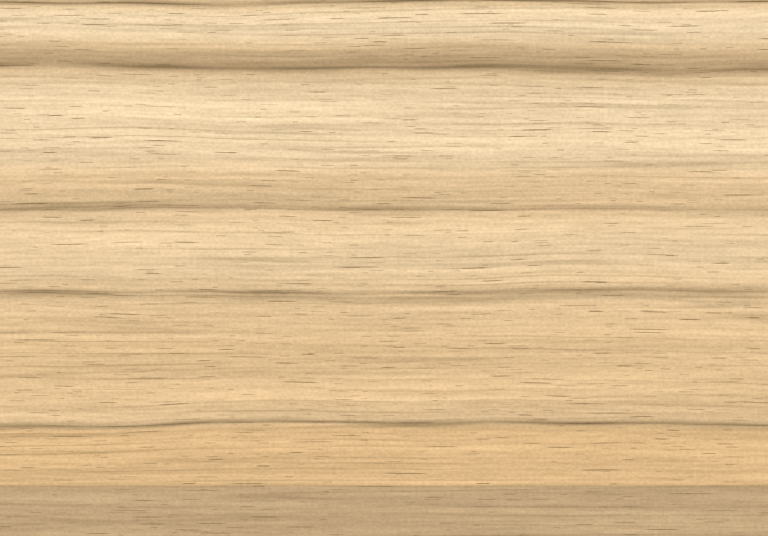
This texture is drawn by a Shadertoy shader. Its source:

```glsl
// Pale straight-grained wood veneer, its fibres running left to right.
// Broad colour bands are laid from top to bottom, then crossed by dark veins,
// stretched gradient-noise streaks, short scattered pores and a fine grain.

const vec3 HONEY  = vec3(0.910, 0.785, 0.608);
const vec3 CREAM  = vec3(0.950, 0.845, 0.685);
const vec3 AMBER  = vec3(0.885, 0.735, 0.535);
const vec3 TAUPE  = vec3(0.770, 0.655, 0.500);
const vec3 UMBER  = vec3(0.450, 0.365, 0.245);
const vec3 SHADE  = vec3(1.00, 1.04, 1.20);   // darkening is stronger in blue

// Two random values from 0 to 1 for an integer cell
vec2 hash2(vec2 cell) {
    uvec2 q = uvec2(ivec2(cell)) * uvec2(1597334673u, 3812015801u);
    uint n = (q.x ^ q.y) * 1597334673u;
    n ^= n >> 15;
    n *= 2246822519u;
    n ^= n >> 13;
    return vec2(n & 65535u, n >> 16) / 65535.0;
}

float cornerSlope(vec2 cell, vec2 offset) {
    float angle = 6.28318 * hash2(cell).x;
    return dot(vec2(cos(angle), sin(angle)), offset);
}

// Gradient noise, roughly -0.7 to 0.7
float gradNoise(vec2 p) {
    vec2 i = floor(p), f = p - i;
    vec2 u = f * f * f * (f * (f * 6.0 - 15.0) + 10.0);
    vec2 e = vec2(1.0, 0.0);
    float low  = mix(cornerSlope(i, f), cornerSlope(i + e.xy, f - e.xy), u.x);
    float high = mix(cornerSlope(i + e.yx, f - e.yx), cornerSlope(i + e.xx, f - e.xx), u.x);
    return mix(low, high, u.y);
}

// Soft band between two depths
float band(float t, float top, float bottom, float soft) {
    return smoothstep(top - soft, top + soft, t)
         * (1.0 - smoothstep(bottom - soft, bottom + soft, t));
}

// Dark line fading at different rates above and below its centre
float vein(float t, float centre, float above, float below) {
    float d = t - centre;
    return exp(-abs(d) / (d < 0.0 ? above : below));
}

// Thin dark lines where stretched noise crosses zero
float ringLines(vec2 p, vec2 scale, float width) {
    return 1.0 - smoothstep(0.0, width, abs(gradNoise(p * scale)));
}

// Short horizontal dashes, at most one per cell
float pores(vec2 p, vec2 size, float chance, float px) {
    vec2 cell = floor(p / size);
    cell.x = floor(p.x / size.x + hash2(vec2(cell.y, 71.0)).x);
    vec2 rnd = hash2(cell + 300.0), shape = hash2(cell + 900.0);
    float shift = hash2(vec2(cell.y, 71.0)).x;
    vec2 local = vec2(fract(p.x / size.x + shift), fract(p.y / size.y)) - 0.5;
    float halfLength = mix(0.10, 0.42, shape.x * shape.x);
    float along = 1.0 - smoothstep(halfLength * 0.5, halfLength + 0.05, abs(local.x));
    float off = abs(local.y - (rnd.y - 0.5) * 0.3) * size.y;
    float across = 1.0 - smoothstep(0.0, 0.0010 + px * 0.6, off);
    return step(rnd.x, chance) * along * across * mix(0.4, 1.0, shape.y);
}

// Broad colours by depth t, from 0 at the top to 1 at the bottom
vec3 bandColor(float t, float drift) {
    vec3 col = mix(HONEY, CREAM, band(t, 0.015, 0.075, 0.02));
    col = mix(col, CREAM, 0.85 * band(t, 0.15, 0.31, 0.035));
    col = mix(col, CREAM, 0.40 * band(t, 0.41, 0.52, 0.03));
    col = mix(col, AMBER, 0.40 * band(t, 0.60, 0.77, 0.05));
    col = mix(col, TAUPE, 0.70 * band(t, 0.088, 0.135, 0.016));
    col = mix(col, TAUPE, 0.30 * band(t, 0.335, 0.395, 0.025));
    col = mix(col, AMBER, 0.90 * band(t, 0.795, 0.93, 0.008));
    col *= 1.0 + 0.07 * drift;
    return mix(col, TAUPE * (1.0 + 0.07 * drift), smoothstep(0.904, 0.910, t));
}

float veinShade(float t, float breakup) {
    float shade = 0.75 * vein(t, 0.004, 0.004, 0.003);
    shade += 0.60 * vein(t, 0.125, 0.012, 0.006);
    shade += 0.42 * vein(t, 0.392, 0.007, 0.003);
    shade += 0.52 * vein(t, 0.545, 0.004, 0.010);
    shade += 0.18 * vein(t, 0.755, 0.004, 0.004);
    shade += 0.65 * vein(t, 0.791, 0.005, 0.005);
    shade += 0.28 * vein(t, 0.907, 0.003, 0.002);
    return shade * clamp(0.85 + 0.9 * breakup, 0.2, 1.4);
}

void mainImage(out vec4 fragColor, in vec2 fragCoord) {
    float px = 1.0 / iResolution.y;
    vec2 p = fragCoord * px;
    p.y = 1.0 - p.y;

    // Gentle waviness of the fibres, calmer at the lower board edge
    float wave = 0.014 * gradNoise(p * vec2(1.6, 3.0) + 5.0)
               + 0.004 * gradNoise(p * vec2(6.0, 9.0) + 17.0);
    vec2 q = vec2(p.x, p.y + wave * (1.0 - 0.85 * smoothstep(0.80, 0.90, p.y)));

    // Bands and veins
    vec3 col = bandColor(q.y, gradNoise(q * vec2(0.7, 22.0) + 40.0));
    float breakup = gradNoise(q * vec2(5.0, 130.0) + 63.0);
    col = mix(col, UMBER, min(veinShade(q.y, breakup), 0.8));

    // Streaks and growth lines
    float streak = 0.060 * gradNoise(q * vec2(1.0, 55.0) + 11.0)
                 + 0.070 * gradNoise(q * vec2(3.0, 120.0) + 29.0)
                 + 0.055 * gradNoise(q * vec2(14.0, 190.0) + 83.0);
    float fade = smoothstep(-0.25, 0.35, gradNoise(q * vec2(2.5, 14.0) + 51.0));
    float lines = ringLines(q + 3.0, vec2(0.8, 48.0), 0.13) * mix(0.3, 1.0, fade);
    col *= 1.0 - SHADE * (streak + 0.085 * lines);

    // Pores and fine grain
    float dashes = pores(q, vec2(0.11, 0.0062), 0.13, px)
                 + 0.6 * pores(q + 7.3, vec2(0.05, 0.0047), 0.16, px);
    col = mix(col, UMBER, 0.48 * min(dashes, 1.0));
    float grain = gradNoise(p * vec2(150.0, 210.0)) + 0.5 * gradNoise(p * vec2(65.0, 120.0) + 9.0);
    col *= 1.0 + 0.055 * grain;

    fragColor = vec4(clamp(col, 0.0, 1.0), 1.0);
}
```
